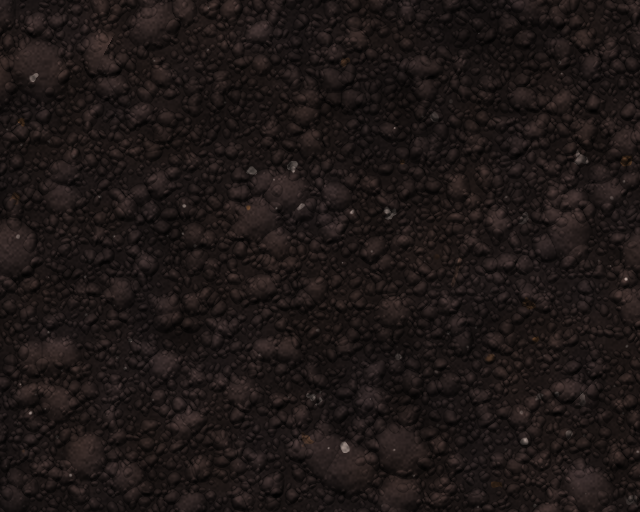
Reproduce this texture procedurally as a WebGL 1 fragment shader.

```glsl
precision highp float;
// Dark crumbly soil: rounded clods and grains of several sizes form a
// height field, which is lit softly from above and darkened in its
// creases; sparse pale and ochre mineral crumbs are scattered on top.

uniform vec2 u_resolution;

const vec3 SOIL = vec3(0.136, 0.106, 0.101);
const vec3 PALE = vec3(0.42, 0.38, 0.36);
const vec3 OCHRE = vec3(0.27, 0.18, 0.11);
const vec3 TWIG = vec3(0.27, 0.20, 0.17);
const vec3 LIGHT = vec3(-0.10, 0.55, 0.83);
const float STEP = 0.0030;

float hash(vec2 p) {
  return fract(sin(dot(p, vec2(127.1, 311.7))) * 43758.5453);
}

vec2 hash2(vec2 p) {
  return vec2(hash(p), hash(p + 37.3));
}

float noise(vec2 p) {
  vec2 i = floor(p);
  vec2 f = fract(p);
  f = f * f * (3.0 - 2.0 * f);
  float low = mix(hash(i), hash(i + vec2(1.0, 0.0)), f.x);
  float high = mix(hash(i + vec2(0.0, 1.0)), hash(i + 1.0), f.x);
  return mix(low, high, f.y);
}

mat2 rotation(float angle) {
  float c = cos(angle);
  float s = sin(angle);
  return mat2(c, s, -s, c);
}

// Height of the tallest dome from one jittered grid of grains
float grains(vec2 p, float cells, float share, float steepness, float salt) {
  vec2 q = p * cells;
  vec2 home = floor(q);
  float height = 0.0;
  for (int y = -1; y <= 1; y++) {
    for (int x = -1; x <= 1; x++) {
      vec2 cell = home + vec2(float(x), float(y));
      vec2 key = cell + salt;
      vec2 shape = hash2(key + 11.7);
      float radius = mix(0.32, 0.62, shape.x * shape.x);
      vec2 d = rotation(6.283 * shape.y) * (q - cell - hash2(key));
      d.y *= 1.0 + 0.25 * shape.x;
      float dome = radius * (1.0 - dot(d, d) / (radius * radius));
      height = max(height, dome * step(hash(key + 71.9), share));
    }
  }
  return height * steepness / cells;
}

// Small grains lie between the clods and partly climb their sides
float soilHeight(vec2 p, float coarseness) {
  vec2 warp = vec2(noise(p * 44.0), noise(p * 44.0 + 19.0)) - 0.5;
  vec2 q = p + 0.008 * warp;
  float clods = grains(q, 9.0, mix(0.12, 0.45, coarseness), 0.5, 3.0);
  clods = max(clods, grains(q, 18.0, 0.5, 0.65, 41.0));
  float crumbs = grains(q, 34.0, 0.7, 0.75, 83.0);
  crumbs = max(crumbs, grains(q, 62.0, 0.9, 0.75, 127.0));
  float grit = 0.0028 * noise(p * 95.0) + 0.0017 * noise(p * 200.0);
  return max(clods, 0.7 * clods + crumbs) + grit;
}

// Coverage (x) and random kind (y) of sparse crumbs, one per cell at most
vec2 specks(vec2 p, float cells, float share, float size, float salt) {
  vec2 q = p * cells;
  vec2 key = floor(q) + salt;
  vec2 center = 0.25 + 0.5 * hash2(key);
  float radius = size * cells * mix(0.4, 1.2, hash(key + 5.3));
  float ragged = 1.5 * (noise(p * 110.0) - 0.5) * radius;
  float dist = length(fract(q) - center) + ragged - radius;
  float soft = 0.0020 * cells;
  float cover = 1.0 - smoothstep(-soft, soft, dist);
  return vec2(cover * step(hash(key + 29.1), share), hash(key + 53.7));
}

float segmentDistance(vec2 p, vec2 a, vec2 b) {
  vec2 ab = b - a;
  return length(p - a - ab * clamp(dot(p - a, ab) / dot(ab, ab), 0.0, 1.0));
}

void main() {
  vec2 p = gl_FragCoord.xy / u_resolution.y;
  float coarseness = smoothstep(0.15, 0.8, length(p - vec2(0.70, 0.65)));

  // Slope and crease depth from neighbouring heights
  float here = soilHeight(p, coarseness);
  float east = soilHeight(p + vec2(STEP, 0.0), coarseness);
  float west = soilHeight(p - vec2(STEP, 0.0), coarseness);
  float north = soilHeight(p + vec2(0.0, STEP), coarseness);
  float south = soilHeight(p - vec2(0.0, STEP), coarseness);
  vec2 slope = vec2(east - west, north - south) / (2.0 * STEP);
  float crease = ((east + west + north + south) * 0.25 - here) / STEP;
  float diffuse = max(dot(normalize(vec3(-0.75 * slope, 1.0)), LIGHT), 0.0);
  float shade = 0.07 + 1.4 * diffuse * (1.0 - 0.75 * clamp(crease, -0.4, 1.0));
  shade *= mix(0.68, 1.18, smoothstep(0.001, 0.020, here));

  // Patchy soil tone, a little lighter towards the rim
  float patches = 0.32 * noise(p * 24.0) + 0.18 * noise(p * 11.0) + 0.24 * noise(p * 4.0);
  float tone = 0.45 + patches + 0.12 * coarseness;
  vec3 warmth = mix(vec3(0.98, 1.0, 1.03), vec3(1.03, 1.0, 0.95), noise(p * 14.0));
  vec3 color = SOIL * warmth * tone;

  // Ochre and pale crumbs, fine glints and one twig
  vec2 crumb = specks(p, 11.0, 0.22, 0.010, 7.0);
  vec3 mineral = mix(OCHRE, PALE, step(0.6, crumb.y)) * (0.65 + 0.6 * noise(p * 150.0));
  color = mix(color, mineral, crumb.x * mix(0.3, 0.85, fract(crumb.y * 7.0)));
  vec2 glint = specks(p, 38.0, 0.08, 0.0024, 61.0);
  color = mix(color, PALE, glint.x * glint.y * 0.8);
  float twig = segmentDistance(p, vec2(0.884, 0.443), vec2(0.899, 0.494));
  color = mix(color, TWIG, 0.7 * (1.0 - smoothstep(0.002, 0.005, twig)));

  gl_FragColor = vec4(color * shade, 1.0);
}
```
